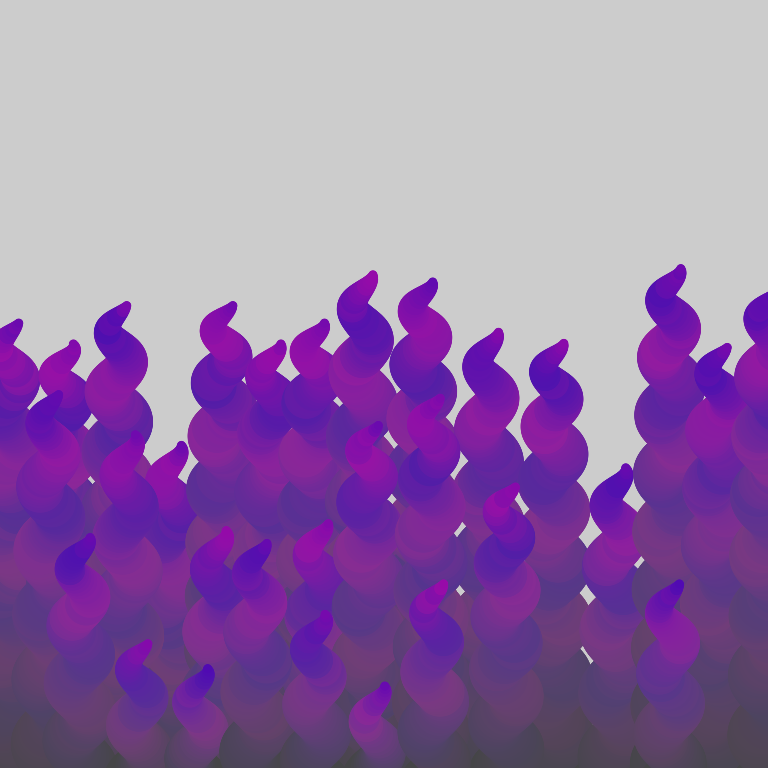
Reproduce this background procedurally as a Shadertoy shader.

```glsl
const vec3 BACKDROP = vec3(0.80);
const vec3 ROOT_GREY = vec3(0.27, 0.27, 0.28);
const vec3 BLUE_VIOLET = vec3(0.29, 0.04, 0.70);
const vec3 MAGENTA = vec3(0.61, 0.04, 0.66);
const vec3 MIDDLE_LIFT = vec3(0.05, 0.06, 0.05);

const int BACK_COUNT = 15;
const int MIDDLE_COUNT = 7;
const int FRONT_COUNT = 11;

const float DISC_STEP = 0.003;
const int DISC_COUNT = 31;
const float REACH = 0.045;
const float TIP_RADIUS = 0.006;
const float BODY_RADIUS = 0.027;
const float TAPER = 0.06;
const float SWAY = 0.0135;
const float SWAY_PERIOD = 0.076;
const float HUE_PERIOD = 0.125;
const float TAU = 6.2831853;

float hash(float n) {
    return fract(sin(n * 127.1 + 11.7) * 43758.5453);
}

float bell(float x, float centre, float width) {
    float d = (x - centre) / width;
    return exp(-d * d);
}

// Each row returns the axis position and the tip height of one tentacle.
vec2 backRow(float i) {
    float axis = 0.013 + 0.0703 * i
        - 0.033 * bell(i, 7.0, 2.0) + 0.018 * bell(i, 11.5, 1.7);
    float notch = pow(abs(cos(TAU * (i - 3.0) / 16.0)), 48.0);
    float tip = 0.60 - 0.23 * notch + 0.05 * cos(TAU * (i - 7.4) / 4.4);
    tip += 0.07 * cos(0.5 * TAU * i) * smoothstep(11.5, 14.0, i);
    return vec2(axis, tip);
}

vec2 middleRow(float i) {
    float axis = 0.065 + 0.099 * i + 0.052 * bell(i, 3.0, 1.0);
    return vec2(axis, 0.39 + 0.1 * cos(TAU * (i - 4.7) / 4.5));
}

vec2 frontRow(float i) {
    float axis = 0.104 + 0.0768 * i;
    float tip = 0.20 + 0.1 * cos(TAU * i / 3.2);
    return vec2(axis, tip - 0.5 * bell(i, 8.0, 1.2));
}

vec3 discColour(float depth, float tip, float disc, float seed) {
    float rise = clamp(1.0 - depth / tip, 0.0, 1.0);
    float wave = sin(TAU * (depth / HUE_PERIOD + hash(seed + 3.0)));
    float grain = hash(floor(disc / 3.0) + seed * 17.0) - 0.5;
    float hue = clamp(0.5 + 0.36 * wave + 0.24 * grain, 0.0, 1.0);
    vec3 colour = mix(ROOT_GREY, mix(BLUE_VIOLET, MAGENTA, hue), rise);
    return colour + 4.0 * rise * (1.0 - rise) * MIDDLE_LIFT;
}

// Paints overlapping discs from below the point up towards the tip.
void paintTentacle(inout vec3 colour, vec2 p, vec2 place, float seed, float pixel) {
    float tip = place.y;
    if (tip <= 0.0 || abs(p.x - place.x) > 0.065 || p.y > tip + REACH) return;

    float period = SWAY_PERIOD * mix(0.9, 1.12, hash(seed));
    float phase = 1.2 * (hash(seed + 7.0) - 0.5);
    float lowest = floor((tip - p.y + REACH) / DISC_STEP);

    for (int k = 0; k < DISC_COUNT; k++) {
        float disc = lowest - float(k);
        if (disc < 0.0) break;
        float depth = disc * DISC_STEP;
        float radius = TIP_RADIUS + BODY_RADIUS * (1.0 - exp(-depth / TAPER))
            + 0.01 * depth;
        float sway = SWAY * cos(TAU * depth / period + phase);
        vec2 centre = vec2(place.x + sway, tip - depth);
        float edge = length(p - centre) - radius;
        float cover = 1.0 - smoothstep(-0.5 * pixel, 0.5 * pixel, edge);
        if (cover > 0.0) {
            colour = mix(colour, discColour(depth, tip, disc, seed), cover);
        }
    }
}

void mainImage(out vec4 fragColor, in vec2 fragCoord) {
    vec2 p = fragCoord / iResolution.y;
    float pixel = 1.0 / iResolution.y;
    vec3 colour = BACKDROP;

    // Rows from far to near
    for (int i = 0; i < BACK_COUNT; i++) {
        float n = float(i);
        paintTentacle(colour, p, backRow(n), n, pixel);
    }
    for (int i = 0; i < MIDDLE_COUNT; i++) {
        float n = float(i);
        paintTentacle(colour, p, middleRow(n), n + 20.0, pixel);
    }
    for (int i = 0; i < FRONT_COUNT; i++) {
        float n = float(i);
        paintTentacle(colour, p, frontRow(n), n + 40.0, pixel);
    }

    fragColor = vec4(colour, 1.0);
}
```
